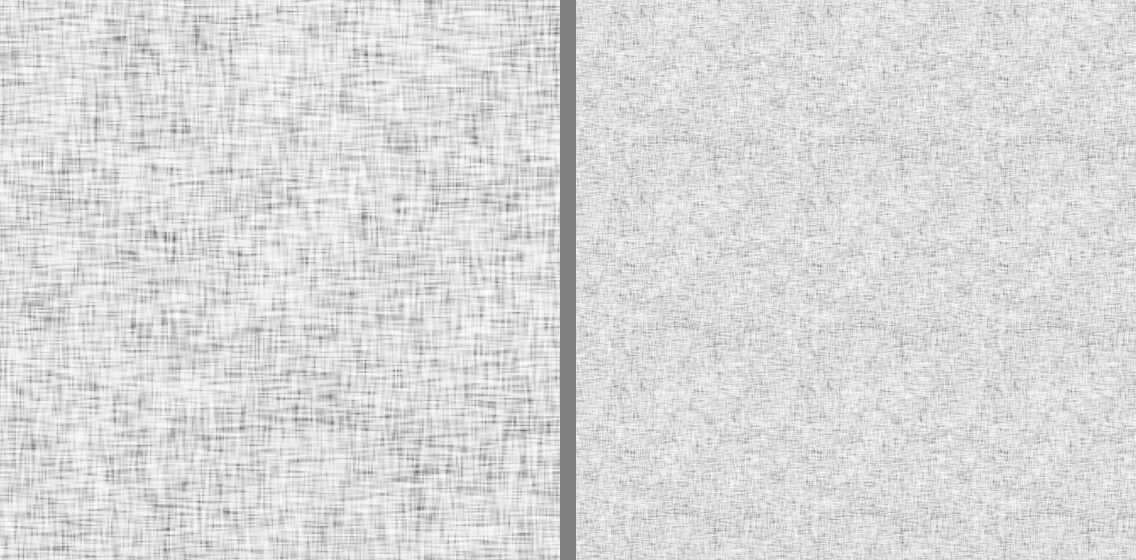
Left, the tile; right, the same tile 3 across and 3 down.
This texture is drawn by a WebGL 1 fragment shader. Its source:

```glsl
precision highp float;
// Pale grey linen: fine crossing threads with dark slubs and faint cloudy patches, tiling.

uniform vec2 u_resolution;

// Layer grids: x = streaks along a thread, y = threads across the canvas.
const vec2 WEFT_FINE = vec2(32.0, 337.0);
const vec2 WEFT_COARSE = vec2(26.0, 211.0);
const vec2 WARP_FINE = vec2(36.0, 331.0);
const vec2 WARP_COARSE = vec2(28.0, 199.0);
const vec2 CLOUD_GRID = vec2(12.0, 17.0);

const float FINE_SHARE = 0.7;      // fine threads against coarse ones
const float WEFT_WEIGHT = 1.0;     // horizontal threads
const float WARP_WEIGHT = 0.85;    // vertical threads
const float CLOUD_WEIGHT = 0.17;

const vec3 PAPER = vec3(1.026);    // slightly over white, so ink stays even
const float INK = 0.16;            // typical darkness
const float INK_CONTRAST = 1.8;    // how strongly dark slubs stand out

float hash(vec2 cell, float seed) {
  vec3 p = fract(vec3(cell.xyx + seed * 17.3) * vec3(0.1031, 0.1030, 0.0973));
  p += dot(p, p.yzx + 33.33);
  return fract((p.x + p.y) * p.z);
}

// Wrapping noise along one thread, shifted by a random phase.
float streak(float along, float row, float cells, float seed) {
  float x = (along + hash(vec2(row, 0.5), seed + 7.0)) * cells;
  float cell = floor(x);
  float a = hash(vec2(mod(cell, cells), row), seed);
  float b = hash(vec2(mod(cell + 1.0, cells), row), seed);
  return mix(a, b, smoothstep(0.0, 1.0, x - cell));
}

// Layer of threads that blend into their neighbours, centred on zero.
float threads(vec2 uv, vec2 grid, float seed) {
  float y = uv.y * grid.y;
  float row = floor(y);
  float a = streak(uv.x, mod(row, grid.y), grid.x, seed);
  float b = streak(uv.x, mod(row + 1.0, grid.y), grid.x, seed);
  return mix(a, b, smoothstep(0.0, 1.0, y - row)) - 0.5;
}

float weave(vec2 uv, vec2 fineGrid, vec2 coarseGrid, float seed) {
  return mix(threads(uv, coarseGrid, seed),
             threads(uv, fineGrid, seed + 1.0), FINE_SHARE);
}

void main() {
  vec2 uv = gl_FragCoord.xy / u_resolution;

  float density = WEFT_WEIGHT * weave(uv, WEFT_FINE, WEFT_COARSE, 1.0)
                + WARP_WEIGHT * weave(uv.yx, WARP_FINE, WARP_COARSE, 4.0)
                + CLOUD_WEIGHT * threads(uv, CLOUD_GRID, 9.0);

  // The exponential keeps most cloth pale and lets crossings turn dark.
  float darkness = INK * exp(INK_CONTRAST * density);
  gl_FragColor = vec4(clamp(PAPER - darkness, 0.0, 1.0), 1.0);
}
```
